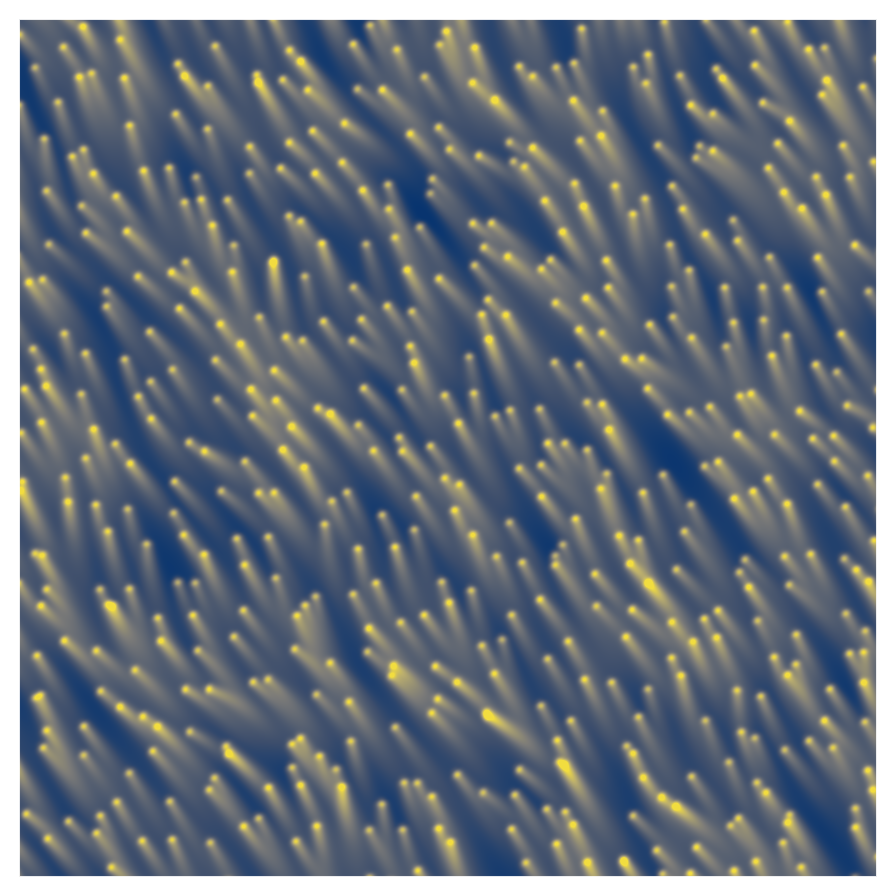
Write a Shadertoy shader that draws this pattern.

```glsl
// A field of small glowing heads trailing soft, widening wakes to the lower right.
// Jittered grid cells each emit one wake along a noise-steered direction; the
// summed density is coloured from navy through grey to yellow in a white frame.

const float CELLS = 24.0;

vec2 hash2(vec2 p) {
    vec3 q = fract(p.xyx * vec3(0.1031, 0.1030, 0.0973));
    q += dot(q, q.yzx + 33.33);
    return fract((q.xx + q.yz) * q.zy);
}

float gradientDot(vec2 corner, vec2 offset) {
    float a = 6.2832 * hash2(corner + 71.0).x;
    return dot(vec2(cos(a), sin(a)), offset);
}

float gradientNoise(vec2 p) {
    vec2 i = floor(p), f = p - i;
    vec2 u = f * f * f * (f * (f * 6.0 - 15.0) + 10.0);
    vec2 e = vec2(1.0, 0.0);
    return mix(mix(gradientDot(i, f), gradientDot(i + e, f - e), u.x),
               mix(gradientDot(i + e.yx, f - e.yx), gradientDot(i + 1.0, f - 1.0), u.x), u.y);
}

// Density of one wake at offset d from its head
float wake(vec2 d, vec2 head, vec2 rnd) {
    float turn = 0.95 * gradientNoise(head * 6.5 + 3.0) + 0.3 * (rnd.x - 0.5);
    turn = clamp(turn, -0.5, 0.65);
    float angle = turn - 1.02;
    vec2 dir = vec2(cos(angle), sin(angle));
    float along = dot(d, dir);
    float s = max(along, 0.0);

    // The path bends back towards the common heading
    float across = dot(d, vec2(-dir.y, dir.x)) + 3.0 * turn * s * s;
    float width = 0.0042 + 0.08 * s;
    float tail = 0.0042 / width * exp(-s / 0.1 - 0.5 * across * across / (width * width));
    tail *= smoothstep(-0.005, 0.003, along) * (1.0 - smoothstep(0.12, 0.2, s));

    float glow = exp(-0.5 * dot(d, d) / (0.0034 * 0.0034));
    return (0.34 + 0.16 * rnd.y) * tail + 0.3 * glow;
}

vec3 palette(float t) {
    vec3 c = mix(vec3(0.0, 0.135, 0.305), vec3(0.03, 0.205, 0.435), smoothstep(0.0, 0.12, t));
    c = mix(c, vec3(0.235, 0.302, 0.422), clamp((t - 0.12) / 0.13, 0.0, 1.0));
    c = mix(c, vec3(0.485, 0.482, 0.472), clamp((t - 0.25) / 0.25, 0.0, 1.0));
    c = mix(c, vec3(0.73, 0.68, 0.43), clamp((t - 0.5) / 0.25, 0.0, 1.0));
    return mix(c, vec3(0.98, 0.89, 0.22), clamp((t - 0.75) / 0.25, 0.0, 1.0));
}

void mainImage(out vec4 fragColor, in vec2 fragCoord) {
    float size = min(iResolution.x, iResolution.y);
    vec2 p = (fragCoord - 0.5 * iResolution.xy) / size + 0.5;

    // Base level with faint patches stretched along the flow
    vec2 flow = vec2(0.8 * p.x - 0.6 * p.y, 0.6 * p.x + 0.8 * p.y);
    float density = 0.15 + 0.1 * gradientNoise(flow * vec2(6.0, 9.0));

    // Wakes reach here from cells above and to the left
    vec2 cell = floor(p * CELLS);
    for (int j = -1; j <= 5; j++) {
        for (int i = -5; i <= 1; i++) {
            vec2 id = cell + vec2(i, j);
            vec2 head = (id + hash2(id + 19.0)) / CELLS;
            density += wake(p - head, head, hash2(id + 157.0));
        }
    }

    // White frame
    vec2 q = abs(p - 0.5);
    float border = smoothstep(-0.7, 0.7, (max(q.x, q.y) - 0.4778) * size);
    vec3 color = mix(palette(clamp(density, 0.0, 0.97)), vec3(1.0), border);
    fragColor = vec4(color, 1.0);
}
```
